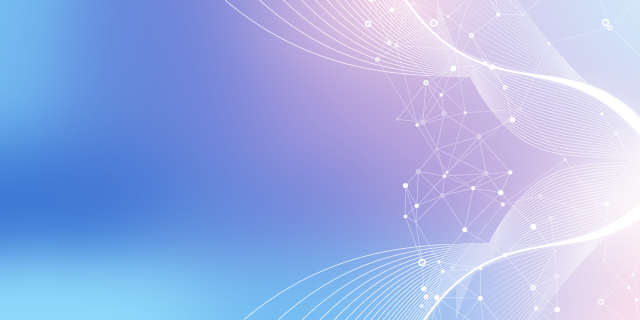
Write a WebGL 1 fragment shader that draws this background.

```glsl
precision highp float;

uniform vec2 u_resolution;

// Palette
const vec3 AZURE = vec3(0.21, 0.43, 0.82);
const vec3 BLUE = vec3(0.38, 0.54, 0.86);
const vec3 SKY = vec3(0.46, 0.75, 0.95);
const vec3 CYAN = vec3(0.57, 0.87, 0.99);
const vec3 HAZE = vec3(0.64, 0.76, 0.95);
const vec3 PERIWINKLE = vec3(0.45, 0.51, 0.85);
const vec3 LILAC = vec3(0.66, 0.6, 0.86);
const vec3 ORCHID = vec3(0.78, 0.68, 0.87);
const vec3 BLUSH = vec3(1.0, 0.88, 0.92);
const vec3 MIST = vec3(0.83, 0.81, 0.94);
const vec3 ICE = vec3(0.82, 0.91, 0.98);
const vec3 GLOW = vec3(1.0, 0.98, 0.98);

// Sizes, in canvas heights
const float BLOB_FALLOFF = 16.0;
const float STRAND_WIDTH = 0.0014;
const float LINK_WIDTH = 0.0012;
const float LOWER_SHIFT = 0.058;

// Wave edges: control depths of cubic curves over a span of x
const vec2 RIBBON_SPAN = vec2(1.268, 2.0);
const vec2 FAN_SPAN = vec2(0.703, 1.68);
const vec2 MESH_SPAN = vec2(1.367, 2.0);
const vec4 RIBBON = vec4(0.0, 0.351, 0.129, 0.396);
const vec4 FAN_OUTER = vec4(0.0, 0.273, 0.24, 0.234);
const vec4 FAN_INNER = vec4(-2.48, 0.214, 0.174, 0.235);
const vec4 MESH_OUTER = vec4(0.0, 0.615, 0.448, 0.508);
const vec4 MESH_INNER = vec4(0.122, 0.247, 0.208, 0.396);
const vec4 CREST = vec4(-0.38, -0.028, 0.273, 0.378);

float px;

vec2 hash2(vec2 c) {
  vec3 v = fract(c.xyx * vec3(0.1031, 0.103, 0.0973));
  v += dot(v, v.yzx + 33.33);
  return fract((v.xx + v.yz) * v.zy);
}

float stroke(float d, float w) {
  return clamp(0.5 + (w - d) / px, 0.0, 1.0) * min(1.0, 2.0 * w / px);
}

float cubic(vec4 h, float s) {
  float r = 1.0 - s;
  return dot(h, vec4(r * r * r, 3.0 * r * r * s, 3.0 * r * s * s, s * s * s));
}

// Colour field: normalised sum of soft blobs
vec4 blob(vec2 p, float x, float y, vec3 colour) {
  vec2 d = (p - vec2(x, y)) * vec2(1.0, 1.2);
  return vec4(colour, 1.0) * exp(-BLOB_FALLOFF * dot(d, d));
}

vec3 backdrop(vec2 p) {
  vec4 f = blob(p, 0.0, 0.95, SKY) + blob(p, 0.0, 0.68, SKY);
  f += blob(p, 0.38, 0.88, BLUE) + blob(p, 0.38, 0.62, BLUE);
  f += blob(p, 0.0, 0.4, AZURE) + blob(p, 0.34, 0.39, AZURE) + blob(p, 0.66, 0.34, BLUE);
  f += blob(p, 0.08, 0.03, CYAN) + blob(p, 0.45, 0.04, CYAN) + blob(p, 0.78, 0.0, SKY);
  f += blob(p, 0.62, 0.95, PERIWINKLE) + blob(p, 0.66, 0.65, PERIWINKLE);
  f += blob(p, 1.0, 0.36, PERIWINKLE) + blob(p, 0.97, 0.64, LILAC) + blob(p, 1.28, 0.4, LILAC);
  f += blob(p, 0.92, 0.97, ORCHID) + blob(p, 1.27, 0.68, ORCHID) + blob(p, 1.56, 0.52, ORCHID);
  f += blob(p, 1.08, 0.08, SKY) + blob(p, 1.4, 0.06, HAZE) + blob(p, 1.72, 0.12, MIST);
  f += blob(p, 1.22, 1.0, BLUSH) + blob(p, 1.6, 0.93, MIST) + blob(p, 1.78, 0.68, MIST);
  f += blob(p, 1.95, 0.95, ICE) + blob(p, 1.98, 0.38, GLOW) + blob(p, 1.98, 0.05, BLUSH);
  return f.rgb / f.a;
}

// Evenly numbered strands between two curves
float strandIndex(vec2 q, vec2 span, vec4 a, vec4 b, float count) {
  float s = (q.x - span.x) / (span.y - span.x);
  float top = cubic(a, s);
  float gap = cubic(b, s) - top;
  return count * (q.y - top) / (abs(gap) < 1e-5 ? 1e-5 : gap);
}

float strands(vec2 q, vec2 span, vec4 a, vec4 b, float count) {
  if (q.x < span.x || q.x > span.y) return 0.0;
  float u = strandIndex(q, span, a, b, count);
  if (u < -0.3 || u > count + 0.3) return 0.0;
  vec2 e = vec2(0.0005, 0.0);
  vec2 slope = vec2(strandIndex(q + e.xy, span, a, b, count),
                    strandIndex(q + e.yx, span, a, b, count)) - u;
  float density = max(length(slope) / e.x, 0.001);
  float line = stroke(abs(fract(u + 0.5) - 0.5) / density, STRAND_WIDTH);
  float average = min(1.0, 2.0 * STRAND_WIDTH * density);
  return mix(average, line, smoothstep(1.2, 2.2, 1.0 / (density * px)));
}

// Bright ribbon that swells to the right
float ribbon(vec2 q) {
  float s = (q.x - RIBBON_SPAN.x) / (RIBBON_SPAN.y - RIBBON_SPAN.x);
  float y = cubic(RIBBON, s);
  float slope = (cubic(RIBBON, s + 0.001) - y) / (0.001 * (RIBBON_SPAN.y - RIBBON_SPAN.x));
  float d = abs(q.y - y) / sqrt(1.0 + slope * slope);
  float w = mix(0.0045, 0.026, smoothstep(0.45, 1.0, s));
  float halo = 0.35 * exp(-d / (2.0 * w));
  return step(0.0, s + 0.02) * max(halo, 1.0 - smoothstep(0.6 * w - px * 0.5, w + px * 0.5, d));
}

float wave(vec2 q) {
  float fan = strands(q, FAN_SPAN, FAN_OUTER, FAN_INNER, 22.0);
  fan *= mix(0.8, 0.25, smoothstep(1.25, 1.6, q.x));
  float mesh = 0.65 * strands(q, MESH_SPAN, MESH_OUTER, MESH_INNER, 22.0);
  mesh *= mix(0.4, 1.0, smoothstep(1.4, 1.55, q.x));
  float crest = 0.5 * strands(q, MESH_SPAN, CREST, MESH_INNER, 18.0);
  crest *= smoothstep(1.38, 1.65, q.x);
  return max(max(fan, mesh), max(crest, ribbon(q)));
}

// Linked dots on a jittered grid; xy place, z presence, w seed
vec4 node(vec2 cell, float size) {
  vec2 p = (cell + 0.05 + 0.9 * hash2(cell + 7.0)) * size;
  vec2 h = hash2(cell + 61.0);
  float left = 1.235 - 0.1 * smoothstep(0.72, 0.85, p.y) + 0.08 * (1.0 - smoothstep(0.15, 0.25, p.y));
  float chance = mix(0.85, 0.45, smoothstep(1.35, 1.6, p.x));
  return vec4(p, step(left, p.x) * step(h.x, chance), h.y);
}

float network(vec2 p, float size) {
  vec4 nodes[9];
  float ink = 0.0;
  for (int i = 0; i < 9; i++) {
    vec2 offset = vec2(mod(float(i), 3.0), floor((float(i) + 0.5) / 3.0)) - 1.0;
    vec4 n = node(floor(p / size) + offset, size);
    nodes[i] = n;
    float r = mix(0.004, 0.0095, fract(n.w * 7.3));
    float d = length(p - n.xy);
    float disc = n.w > 0.8 ? stroke(abs(d - r), 0.0025) : stroke(d, r);
    ink = max(ink, n.z * disc * (n.w < 0.25 ? 0.4 : 1.0));
  }
  for (int i = 0; i < 9; i++) {
    for (int j = 0; j < 9; j++) {
      vec2 stride = abs(floor(vec2(mod(float(i), 3.0) - mod(float(j), 3.0),
        floor((float(i) + 0.5) / 3.0) - floor((float(j) + 0.5) / 3.0)) + 0.5));
      if (j <= i || max(stride.x, stride.y) > 1.5) continue;
      vec2 a = p - nodes[i].xy;
      vec2 b = nodes[j].xy - nodes[i].xy;
      float d = length(a - b * clamp(dot(a, b) / dot(b, b), 0.0, 1.0));
      ink = max(ink, 0.5 * nodes[i].z * nodes[j].z * stroke(d, LINK_WIDTH));
    }
  }
  return ink;
}

void main() {
  px = 1.0 / u_resolution.y;
  vec2 p = gl_FragCoord.xy / u_resolution * vec2(2.0, 1.0);
  vec3 colour = backdrop(p);
  float waves = max(wave(vec2(p.x, 1.0 - p.y)), wave(vec2(p.x - LOWER_SHIFT, p.y)));
  colour = mix(colour, vec3(1.0), waves);
  float web = max(network(p, 0.085), 0.8 * network(p, 0.15));
  gl_FragColor = vec4(mix(colour, vec3(1.0), web), 1.0);
}
```
